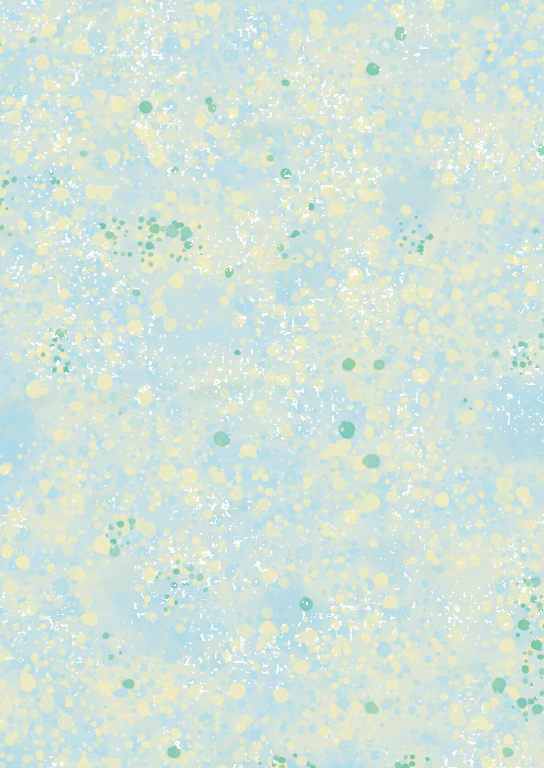
This texture is drawn by a WebGL 2 fragment shader. Its source:

```glsl
#version 300 es
precision highp float;
// Pale watercolour paper with blue and cream washes, speckled dots and white flecks.

uniform vec2 u_resolution;
out vec4 fragColor;

// Integer hash giving three values in 0..1 per cell and seed.
vec3 hash3(vec2 cell, float seed) {
    uvec3 v = uvec3(ivec3(vec3(cell, seed)) + 4096);
    v = v * 1664525u + 1013904223u;
    v += v.yzx * v.zxy;
    v ^= v >> 16u;
    v += v.yzx * v.zxy;
    return vec3(v >> 8u) / 16777216.0;
}

float noise(vec2 p, float seed) {
    vec2 i = floor(p), f = fract(p);
    f = f * f * (3.0 - 2.0 * f);
    float low = mix(hash3(i, seed).x, hash3(i + vec2(1, 0), seed).x, f.x);
    float high = mix(hash3(i + vec2(0, 1), seed).x, hash3(i + vec2(1, 1), seed).x, f.x);
    return mix(low, high, f.y);
}

float fbm(vec2 p, float seed) {
    float sum = 0.0, gain = 0.533;
    for (int k = 0; k < 4; k++) {
        sum += gain * noise(p, seed + float(k));
        p = mat2(1.6, 1.2, -1.2, 1.6) * p;
        gain *= 0.5;
    }
    return sum;
}

// Scattered round drops. Clump sets how strongly they gather in patches.
float spots(vec2 p, float cells, float seed, float density, float clump, float softness) {
    vec2 q = p * cells, base = floor(q);
    float edge = cells / u_resolution.y * 0.7 + softness;
    float wobble = (noise(q * 3.0, seed + 5.0) - 0.5) * 0.14;
    float cover = 0.0;
    for (int j = -1; j <= 1; j++)
    for (int i = -1; i <= 1; i++) {
        vec2 id = base + vec2(i, j);
        vec3 a = hash3(id, seed), b = hash3(id, seed + 1.0);
        float patches = smoothstep(clump, clump + 0.15, noise((id + a.xy) / cells * 13.0, floor(seed / 100.0)));
        if (b.x > density * patches) continue;
        vec2 d = (q - id - a.xy) * vec2(1.0, 0.85 + 0.35 * b.z);
        float radius = mix(0.14, 0.44, a.z * sqrt(a.z));
        float dist = length(d) + wobble - radius;
        float drop = 1.0 - smoothstep(-edge, edge, dist);
        float rim = mix(0.85, 1.0, smoothstep(-0.4 * radius, 0.0, dist));
        cover = max(cover, drop * rim * mix(0.5, 1.0, b.y));
    }
    return cover;
}

void main() {
    vec2 p = gl_FragCoord.xy / u_resolution.y;
    vec2 warp = vec2(fbm(p * 14.0, 11.0), fbm(p * 14.0, 17.0)) - 0.5;

    // Washes: clouds, slanted brush streaks, mottling and faint overlapping sheets
    vec2 slant = vec2(p.x, p.y - 0.18 * p.x);
    float cloud = fbm(p * 15.0 + warp, 23.0);
    float streak = fbm(slant * vec2(6.0, 22.0) + warp, 31.0);
    float mottle = fbm(p * 55.0, 45.0) - 0.5;
    vec2 sheet = p * vec2(3.4, 4.6);
    sheet.y += 0.37 * floor(sheet.x);
    float fade = 1.0 - fract(sheet.x);
    float sheetTone = (hash3(floor(sheet), 37.0).x - 0.5) * fade * fade * 0.1;
    float tone = smoothstep(0.2, 0.76, cloud * 0.5 + streak * 0.5 + mottle * 0.35 + sheetTone);
    vec3 color = mix(vec3(0.755, 0.875, 0.91), vec3(0.875, 0.9, 0.83), tone);

    // Blurred blue blots and thin green smears
    float blot = spots(p + warp * 0.06, 9.0, 241.0, 0.3, 0.3, 0.2);
    color = mix(color, vec3(0.63, 0.83, 0.92), blot * 0.6);
    float smear = spots(slant * vec2(1.0, 3.2) + warp * 0.05, 11.0, 351.0, 0.2, 0.4, 0.22);
    color = mix(color, vec3(0.66, 0.83, 0.76), smear * 0.35);

    // Blue drops
    float blue = max(spots(p, 38.0, 461.0, 0.55, 0.15, 0.03),
                     spots(p, 76.0, 471.0, 0.55, 0.25, 0.04));
    color = mix(color, vec3(0.65, 0.85, 0.925), blue * 0.65);

    // Cream drops
    float cream = max(spots(p, 41.0, 581.0, 0.62, 0.12, 0.02),
                      spots(p, 78.0, 591.0, 0.5, 0.3, 0.03));
    color = mix(color, vec3(0.935, 0.92, 0.755), min(cream * 1.15, 0.95));

    // Green drops in small tight patches, with a few larger loners
    float green = max(spots(p, 92.0, 601.0, 0.6, 0.73, 0.03),
                      spots(p, 48.0, 611.0, 0.35, 0.75, 0.03));
    green = max(green, spots(p, 36.0, 721.0, 0.035, 0.1, 0.03));
    color = mix(color, vec3(0.34, 0.73, 0.6), green * 0.85);

    // White flecks: small ragged crumbs in loose groups, and fine dust
    float gather = smoothstep(0.45, 0.7, fbm(p * 15.0, 121.0));
    float ragged = fbm(p * 210.0, 131.0) + gather * 0.09;
    float fleck = smoothstep(0.735, 0.79, ragged) * smoothstep(0.0, 0.3, gather);
    float dust = spots(p, 165.0, 841.0, 0.13, 0.4, 0.02);
    color = mix(color, vec3(0.97, 0.985, 0.99), max(fleck * 0.95, dust * 0.7));

    // Paper grain
    color += (noise(p * 380.0, 151.0) - 0.5) * 0.014;
    fragColor = vec4(color, 1.0);
}
```
